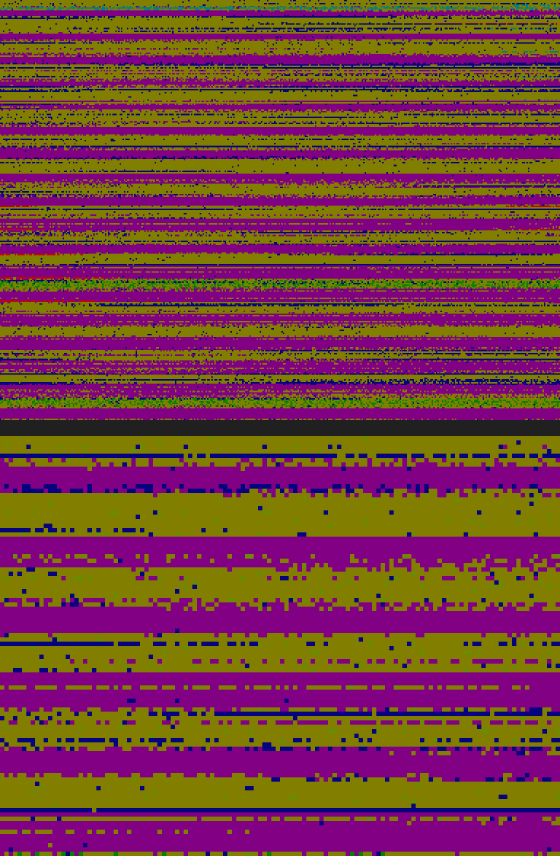
Top: the whole. Bottom: its middle third, enlarged.
This pattern is drawn by a Shadertoy shader. Its source:

```glsl
const vec2 GRID = vec2(384.0, 288.0);
const float BANDS = 17.8;

const vec3 OLIVE  = vec3(0.505, 0.495, 0.0);
const vec3 PURPLE = vec3(0.51, 0.0, 0.515);
const vec3 NAVY   = vec3(0.02, 0.01, 0.50);
const vec3 MOSS   = vec3(0.42, 0.55, 0.0);
const vec3 GREEN  = vec3(0.04, 0.50, 0.0);
const vec3 TEAL   = vec3(0.0, 0.50, 0.50);
const vec3 RED    = vec3(0.75, 0.03, 0.02);
const vec3 ORANGE = vec3(0.66, 0.40, 0.0);

float hash(vec2 p) {
    return fract(sin(dot(p, vec2(127.1, 311.7))) * 43758.5453);
}

// Smooth noise along x, independent for every row
float drift(float x, float row, float seed) {
    float i = floor(x);
    float f = smoothstep(0.0, 1.0, x - i);
    float y = row + seed * 17.3;
    return mix(hash(vec2(i, y)), hash(vec2(i + 1.0, y)), f);
}

// 1 inside a soft stripe around the centre
float stripe(float v, float centre, float halfWidth) {
    return 1.0 - smoothstep(0.3 * halfWidth, halfWidth, abs(v - centre));
}

// Signed depth inside the purple band, widening downwards
float bandDepth(float phase, float depth, float x, float row, float grain) {
    float halfWidth = mix(0.14, 0.30, depth);
    float ragged = phase < 0.53 ? 0.20 : 0.08;
    float jitter = (hash(vec2(row, 3.7)) - 0.5) * ragged
                 + (drift(x * 3.0, row, 1.0) - 0.5) * 0.09
                 + (grain - 0.5) * 0.09;
    return halfWidth - abs(phase - 0.53) + jitter;
}

// Chance of a dash along a row; only a share of the rows carries one
float threadChance(float x, float row, float share, float seed) {
    float carried = step(hash(vec2(row, seed * 9.1)), share);
    return carried * smoothstep(0.15, 1.0, drift(x * 3.5, row, seed));
}

vec3 cellColor(vec2 cell) {
    float x = (cell.x + 0.5) / GRID.x;
    float depth = 1.0 - (cell.y + 0.5) / GRID.y;
    float phase = fract(depth * BANDS);
    float row = cell.y;
    float grain = hash(cell);
    float pick = hash(cell + 51.3);
    float fleck = hash(cell + 93.7);

    // Olive ground and purple bands, each crossed by threads of the other
    float inside = bandDepth(phase, depth, x, row, grain);
    bool purple = inside > 0.0;
    float swapShare = purple ? mix(0.04, 0.34, depth) : 0.08;
    if (pick < 0.7 * threadChance(x, row, swapShare, 2.0)) purple = !purple;
    vec3 color = purple ? PURPLE : (fleck < 0.03 ? MOSS : OLIVE);

    // Navy dashes, most often along the borders of the bands
    float border = min(abs(phase - 0.24), abs(phase - 0.88));
    float navyShare = border < 0.031 ? 0.6 : 0.14;
    float navyChance = max(threadChance(x, row, navyShare, 3.0), 0.02);
    if (inside < 0.04 && grain < navyChance) color = NAVY;

    // Two veils of green speckle
    float veil = max(stripe(depth, 0.677, 0.016), stripe(depth, 0.958, 0.014));
    if (!purple && pick < veil * 0.55) color = fleck < 0.6 ? GREEN : MOSS;

    // Teal seam near the top and short teal strands at the right
    float seam = 0.7 * stripe(depth, 0.019, 0.005);
    float strand = step(abs(phase - 0.22), 0.031) * step(depth, 0.25)
                 * smoothstep(0.86, 0.96, x) * 0.4;
    if (fleck < max(seam, strand)) color = TEAL;

    // Red dashes under the middle bands, fading in from both sides
    float reach = mix(0.08, 0.3, smoothstep(0.5, 0.72, depth));
    float side = max(1.0 - smoothstep(0.4 * reach, reach, x),
                     smoothstep(0.87, 0.97, x) * step(depth, 0.6));
    float redRow = step(abs(phase - 0.76), 0.031)
                 * step(0.48, depth) * step(depth, 0.73);
    if (pick < 0.8 * redRow * side) color = RED;

    // Sparse orange threads in the upper right corner
    float corner = step(depth, 0.065) * smoothstep(0.68, 0.8, x);
    if (!purple && pick < corner * threadChance(x, row, 0.25, 5.0)) color = ORANGE;
    return color;
}

void mainImage(out vec4 fragColor, in vec2 fragCoord) {
    // Average nine samples per pixel to soften the cell edges
    vec3 sum = vec3(0.0);
    for (int j = -1; j <= 1; j++) {
        for (int i = -1; i <= 1; i++) {
            vec2 uv = (fragCoord + vec2(i, j) / 3.0) / iResolution.xy;
            sum += cellColor(floor(uv * GRID));
        }
    }
    fragColor = vec4(sum / 9.0, 1.0);
}
```
